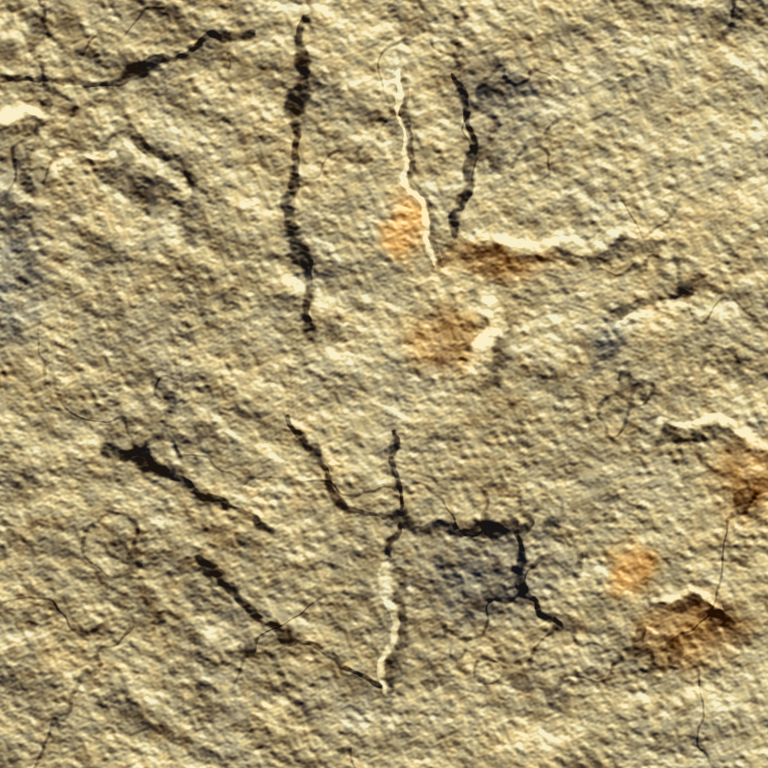
A three.js fragment shader for this texture:

```glsl
varying vec2 vUv;

const vec2 LIGHT = vec2(0.37, 0.93);
const vec3 CREVICE = vec3(0.10, 0.08, 0.06);
const vec3 UMBER = vec3(0.36, 0.31, 0.23);
const vec3 EARTH = vec3(0.51, 0.45, 0.33);
const vec3 SAND = vec3(0.64, 0.58, 0.42);
const vec3 BUFF = vec3(0.76, 0.70, 0.53);
const vec3 STRAW = vec3(0.88, 0.80, 0.56);
const vec3 CREAM = vec3(0.97, 0.94, 0.79);
const vec3 RUST = vec3(0.12, -0.02, -0.13);
const vec3 SLATE = vec3(-0.05, -0.01, 0.06);

float hash(vec2 p) {
  return fract(sin(dot(p, vec2(127.1, 311.7))) * 43758.545);
}

float noise(vec2 p) {
  vec2 i = floor(p), f = fract(p);
  f = f * f * (3.0 - 2.0 * f);
  return mix(mix(hash(i), hash(i + vec2(1, 0)), f.x),
             mix(hash(i + vec2(0, 1)), hash(i + vec2(1, 1)), f.x), f.y);
}

float fbm(vec2 p) {
  float sum = 0.0, amp = 0.5;
  for (int i = 0; i < 4; i++) {
    sum += amp * noise(p);
    p = mat2(1.6, 1.2, -1.2, 1.6) * p + 7.3;
    amp *= 0.5;
  }
  return sum;
}

mat2 turn(float a) {
  return mat2(cos(a), -sin(a), sin(a), cos(a));
}

// Lit slope of a noise relief, stretched along the given angle
float emboss(vec2 p, float angle, vec2 scale) {
  mat2 frame = turn(angle);
  vec2 ahead = p + LIGHT * 0.7 / scale.y;
  return noise(frame * p * scale) - noise(frame * ahead * scale);
}

float segment(vec2 p, vec2 a, vec2 b) {
  vec2 d = b - a;
  return length(p - a - d * clamp(dot(p - a, d) / dot(d, d), 0.0, 1.0));
}

// Soft bent line whose thickness varies along its way
float crack(vec2 p, vec2 a, vec2 b, vec2 c, float width) {
  float d = min(segment(p, a, b), segment(p, b, c));
  float w = width * (0.35 + 1.2 * noise(p * 32.0 + a * 50.0));
  return 1.0 - smoothstep(w * 0.35, w + 0.002, d);
}

// Bright lip with a shadow thrown to one side
float ledge(vec2 p, vec2 a, vec2 b, vec2 c, float width, vec2 fall) {
  return crack(p, a, b, c, width) - 0.7 * crack(p - fall, a, b, c, width * 1.3);
}

float patchAt(vec2 p, vec2 center, vec2 radius) {
  return 1.0 - smoothstep(0.3, 1.2, length((p - center) / radius));
}

float ramp(float a, float b, float x) {
  return clamp((x - a) / (b - a), 0.0, 1.0);
}

vec3 stone(float v) {
  vec3 c = mix(CREVICE, UMBER, ramp(0.05, 0.31, v));
  c = mix(c, EARTH, ramp(0.31, 0.45, v));
  c = mix(c, SAND, ramp(0.45, 0.57, v));
  c = mix(c, BUFF, ramp(0.57, 0.70, v));
  c = mix(c, STRAW, ramp(0.70, 0.80, v));
  return mix(c, CREAM, ramp(0.80, 0.95, v));
}

void main() {
  vec2 p = vUv;
  vec2 jag = vec2(fbm(p * 22.0), fbm(p * 22.0 + 40.0)) - 0.47;
  vec2 q = p + 0.045 * jag;
  float left = 1.0 - smoothstep(0.3, 0.6, p.x + 0.3 * jag.x);

  // Grain, lumps and slanted strata
  float v = 0.63 + 0.3 * (fbm(p * 5.0 + 3.0) - 0.47);
  v += 0.30 * emboss(p, 0.4, vec2(210.0, 250.0));
  v += 0.40 * emboss(p, -0.5, vec2(95.0, 135.0));
  v += 0.27 * emboss(q, 0.7, vec2(58.0, 66.0));
  v += 0.20 * emboss(q, 0.2, vec2(20.0, 26.0));
  v += 0.30 * left * emboss(q, -0.55, vec2(8.0, 34.0));
  v += 0.17 * (1.0 - left) * emboss(q, 0.3, vec2(9.0, 22.0));

  // Scattered hairline fissures
  float vein = abs(fbm(p * 7.0 + 19.0) - 0.47);
  v -= 0.22 * (1.0 - smoothstep(0.002, 0.018, vein)) * smoothstep(0.45, 0.7, noise(p * 6.0 + 5.0));

  // Main cracks
  float dark = crack(q, vec2(-0.02, 0.9), vec2(0.14, 0.89), vec2(0.33, 0.97), 0.008);
  dark = max(dark, crack(q, vec2(0.395, 0.98), vec2(0.385, 0.77), vec2(0.4, 0.57), 0.009));
  dark = max(dark, crack(q, vec2(0.6, 0.9), vec2(0.61, 0.81), vec2(0.595, 0.69), 0.006));
  dark = max(dark, crack(q, vec2(0.38, 0.45), vec2(0.45, 0.33), vec2(0.53, 0.33), 0.006));
  dark = max(dark, crack(q, vec2(0.53, 0.33), vec2(0.6, 0.305), vec2(0.68, 0.325), 0.008));
  dark = max(dark, crack(q, vec2(0.51, 0.44), vec2(0.53, 0.33), vec2(0.505, 0.26), 0.006));
  dark = max(dark, crack(q, vec2(0.14, 0.42), vec2(0.25, 0.37), vec2(0.36, 0.32), 0.009));
  dark = max(dark, crack(q, vec2(0.66, 0.33), vec2(0.68, 0.25), vec2(0.72, 0.18), 0.006));
  dark = max(dark, crack(q, vec2(0.27, 0.26), vec2(0.36, 0.18), vec2(0.49, 0.11), 0.007));
  v -= 0.42 * dark;

  // Sunlit ledges
  float lip = ledge(q, vec2(0.505, 0.26), vec2(0.51, 0.17), vec2(0.495, 0.1), 0.008, vec2(0.012, -0.004));
  lip += ledge(q, vec2(0.505, 0.91), vec2(0.53, 0.77), vec2(0.565, 0.66), 0.004, vec2(0.01, -0.003));
  lip += ledge(q, vec2(0.61, 0.69), vec2(0.72, 0.69), vec2(0.85, 0.685), 0.012, vec2(0.0, -0.017));
  lip += ledge(q, vec2(0.8, 0.58), vec2(0.91, 0.61), vec2(1.02, 0.56), 0.013, vec2(-0.012, 0.012));
  lip += ledge(q, vec2(0.87, 0.44), vec2(0.94, 0.445), vec2(1.02, 0.415), 0.008, vec2(0.0, -0.014));
  lip += ledge(q, vec2(0.85, 0.225), vec2(0.9, 0.23), vec2(0.94, 0.205), 0.006, vec2(0.0, -0.013));
  lip += ledge(q, vec2(-0.02, 0.845), vec2(0.075, 0.84), vec2(0.04, 0.78), 0.010, vec2(-0.008, -0.014));
  lip += ledge(q, vec2(0.07, 0.78), vec2(0.16, 0.82), vec2(0.24, 0.75), 0.009, vec2(0.01, 0.012));
  lip += ledge(q, vec2(0.64, 0.6), vec2(0.65, 0.57), vec2(0.625, 0.53), 0.018, vec2(0.016, -0.012));
  v += 0.33 * lip;

  // Hollows and weathered stains
  float pit = patchAt(q, vec2(0.575, 0.56), vec2(0.065, 0.055));
  float hollow = patchAt(q, vec2(0.65, 0.87), vec2(0.07)) + patchAt(q, vec2(0.02, 0.65), vec2(0.05, 0.13));
  hollow += patchAt(q, vec2(0.63, 0.25), vec2(0.12, 0.08)) + patchAt(q, vec2(0.79, 0.55), vec2(0.03, 0.05));
  float brown = patchAt(q, vec2(0.98, 0.38), vec2(0.06)) + patchAt(q, vec2(0.9, 0.18), vec2(0.08, 0.06));
  brown += patchAt(q, vec2(0.65, 0.66), vec2(0.09, 0.03)) + pit;
  float orange = patchAt(q, vec2(0.525, 0.71), vec2(0.03, 0.05)) + patchAt(q, vec2(0.82, 0.26), vec2(0.03, 0.04));
  v -= 0.14 * hollow + 0.17 * brown;

  // Mineral tint, grain by grain
  float warm = noise(p * 75.0 + 11.0) + 0.6 * noise(p * 14.0 + 31.0) - 0.8;
  vec3 color = stone(v) + 0.35 * RUST * max(warm, 0.0) + 0.7 * SLATE * max(-warm, 0.0);
  color += RUST * (0.6 * brown + 0.9 * orange) + 0.5 * SLATE * hollow;
  gl_FragColor = vec4(clamp(color, 0.0, 1.0), 1.0);
}
```
